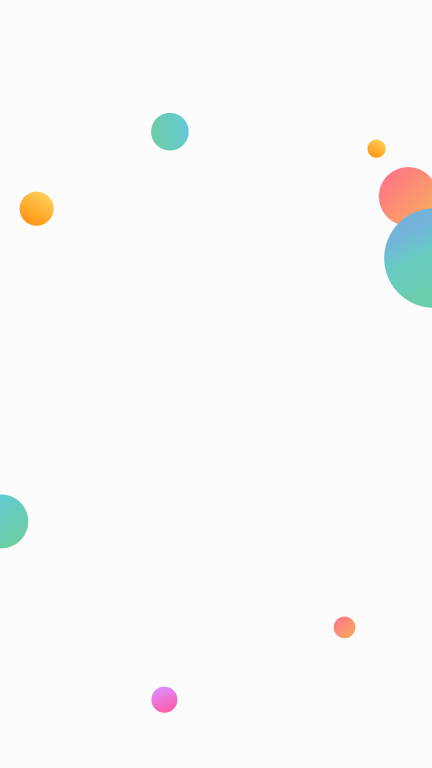
This background is drawn by a Shadertoy shader. Its source:

```glsl
// A near-white sheet with a few crisp discs, each filled by a soft linear gradient.
// Five discs follow a wavy ring around the centre; three more cluster at the right
// edge, growing as they step down. Lengths are in units of the canvas width.

const vec3 PAPER = vec3(0.988);
const vec3 SKY = vec3(0.46, 0.70, 0.86);

const int RING_COUNT = 5;
const int DISC_COUNT = 8;

// Ring: start angle, step and step growth in degrees; radius, step and bulge.
const vec3 RING_ANGLE = vec3(108.0, 40.5, 2.7);
const vec3 RING_SIZE = vec3(0.0435, 0.0046, 0.028);

// Cluster: start angle and step in degrees; radius and step; outward shift.
const vec2 CLUSTER_ANGLE = vec2(18.0, 10.75);
const vec2 CLUSTER_SIZE = vec2(0.115, 0.047);
const float CLUSTER_PUSH = 0.19;

// Gradient families: teal, coral, amber, pink.
const vec3 START[4] = vec3[4](vec3(0.385, 0.785, 0.84), vec3(1.0, 0.47, 0.52),
                              vec3(1.0, 0.81, 0.34), vec3(0.87, 0.55, 1.0));
const vec3 END[4] = vec3[4](vec3(0.425, 0.81, 0.64), vec3(0.97, 0.66, 0.38),
                            vec3(1.0, 0.58, 0.08), vec3(1.0, 0.36, 0.66));

// Family and gradient heading (degrees) of each disc, in painting order.
const int FAMILY[8] = int[8](0, 2, 0, 3, 1, 2, 1, 0);
const float HEADING[8] = float[8](-170.0, -120.0, -53.0, -70.0, -45.0,
                                  -120.0, -45.0, -65.0);

vec2 direction(float degrees) {
    float a = radians(degrees);
    return vec2(cos(a), sin(a));
}

// Relative distance of the ring from the centre: wide at the sides, uneven below.
float ringReach(vec2 dir) {
    float cosDouble = dir.x * dir.x - dir.y * dir.y;
    return 0.86 + 0.13 * cosDouble - 0.07 * dir.x - 0.09 * dir.y;
}

// Centre (xy) and radius (z) of disc i.
vec3 discShape(int i, vec2 halfSize) {
    bool onRing = i < RING_COUNT;
    float k = float(onRing ? i : DISC_COUNT - 1 - i);
    float angle, radius, push;
    if (onRing) {
        angle = RING_ANGLE.x + k * (RING_ANGLE.y + k * RING_ANGLE.z);
        float bulge = exp(-4.0 * (k - 2.0) * (k - 2.0));
        radius = RING_SIZE.x - RING_SIZE.y * k + RING_SIZE.z * bulge;
        push = 0.0;
    } else {
        angle = CLUSTER_ANGLE.x + CLUSTER_ANGLE.y * k;
        radius = CLUSTER_SIZE.x - CLUSTER_SIZE.y * k;
        push = CLUSTER_PUSH;
    }
    vec2 dir = direction(angle);
    return vec3(halfSize * dir * (ringReach(dir) + push), radius);
}

// Gradient fill at q, the position inside the disc scaled to radius one.
vec3 discFill(int i, vec2 q) {
    float t = clamp(0.5 + 0.5 * dot(q, direction(HEADING[i])), 0.0, 1.0);
    vec3 fill = mix(START[FAMILY[i]], END[FAMILY[i]], t);
    // The largest disc starts from a bluer tone.
    return i == DISC_COUNT - 1 ? mix(SKY, fill, smoothstep(0.08, 0.45, t)) : fill;
}

void mainImage(out vec4 fragColor, in vec2 fragCoord) {
    vec2 halfSize = 0.5 * iResolution.xy / iResolution.x;
    vec2 p = fragCoord / iResolution.x - halfSize;
    float pixel = 1.0 / iResolution.x;

    vec3 color = PAPER;
    for (int i = 0; i < DISC_COUNT; i++) {
        vec3 disc = discShape(i, halfSize);
        vec2 offset = p - disc.xy;
        float coverage = clamp(0.5 - (length(offset) - disc.z) / pixel, 0.0, 1.0);
        color = mix(color, discFill(i, offset / disc.z), coverage);
    }
    fragColor = vec4(color, 1.0);
}
```
